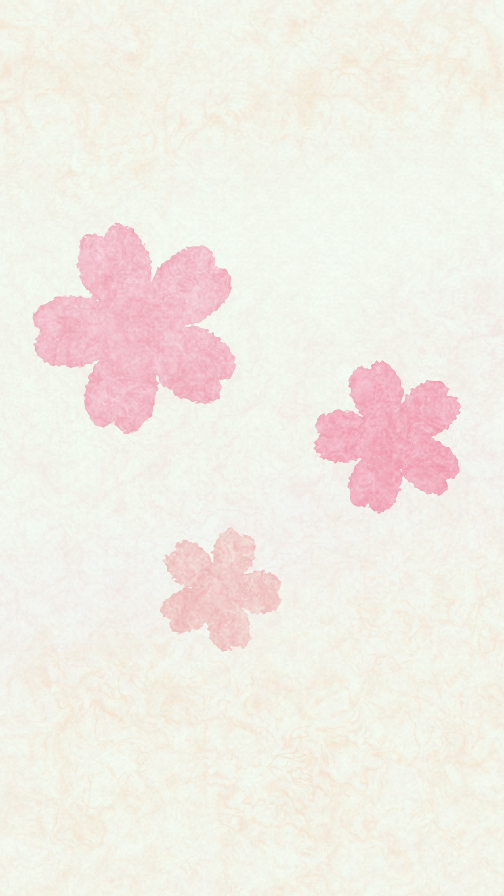
Give the GLSL for this background, as a Shadertoy shader.

```glsl
// Three pink blossoms pressed into pale, fibrous handmade paper.

const vec3 MINT = vec3(0.952, 0.982, 0.946);
const vec3 CREAM = vec3(0.957, 0.966, 0.918);
const vec3 LILAC = vec3(0.952, 0.950, 0.952);
const vec3 PEACH = vec3(0.957, 0.875, 0.785);
const vec3 ROSE_FIBRE = vec3(0.950, 0.875, 0.865);

float hash(vec2 p) {
    return fract(sin(dot(p, vec2(127.1, 311.7))) * 43758.5453);
}

float noise(vec2 p) {
    vec2 i = floor(p), f = fract(p);
    f = f * f * (3.0 - 2.0 * f);
    return mix(mix(hash(i), hash(i + vec2(1, 0)), f.x),
               mix(hash(i + vec2(0, 1)), hash(i + vec2(1, 1)), f.x), f.y);
}

float fbm(vec2 p) {
    float sum = 0.0, amp = 0.5;
    for (int i = 0; i < 4; i++) {
        sum += amp * noise(p);
        p = mat2(1.6, 1.2, -1.2, 1.6) * p + 7.3;
        amp *= 0.5;
    }
    return sum / 0.9375;
}

// Crisp curled strands: thin contours of warped noise, broken into short
// lengths, the strongest strand winning at each place
float fibres(vec2 p, float seed) {
    float strongest = 0.0;
    vec2 warp = vec2(fbm(p * 16.0 + seed), fbm(p * 16.0 + seed + 31.0)) - 0.5;
    vec2 q = (p + 0.09 * warp) * 13.0 + seed;
    for (int i = 0; i < 5; i++) {
        float line = exp(-abs(noise(q) - 0.5) * 13.0);
        float length01 = smoothstep(0.25, 0.70, noise(q * 0.8 + 43.0));
        strongest = max(strongest, line * length01);
        q = mat2(1.25, 0.85, -0.85, 1.25) * q + 17.0;
    }
    return strongest;
}

// Soft round patch, 1 at its centre
float patchAt(vec2 p, vec2 centre, vec2 size) {
    vec2 q = (p - centre) / size;
    return exp(-dot(q, q));
}

// Signed distance to a five-petalled blossom with notched tips
float blossom(vec2 p, float radius, float angle) {
    const float SECTOR = 1.2566;
    const vec2 AXES = vec2(0.365, 0.21);
    p /= radius;
    float a = mod(atan(p.y, p.x) - angle + 0.5 * SECTOR, SECTOR) - 0.5 * SECTOR;
    vec2 lobe = length(p) * vec2(cos(a), abs(sin(a))) - vec2(0.64, 0.13);
    float k = length(lobe / AXES);
    float petal = k * (k - 1.0) / max(length(lobe / (AXES * AXES)), 0.001);
    return min(petal, length(p) - 0.46) * radius;
}

// Washes of colour and strands that thicken in certain areas
vec3 paper(vec2 p) {
    float drift = fbm(p * 5.0) - 0.5;
    float top = smoothstep(1.26, 1.52, p.y + 0.25 * drift - 0.12 * p.x);
    float bottom = 1.0 - smoothstep(0.30, 0.62, p.y + 0.25 * drift - 0.25 * p.x);
    float across = (p.y - 0.56 - 0.27 * p.x + 0.12 * drift) / 0.16;
    float band = exp(-across * across);
    float side = patchAt(p, vec2(0.96, 1.13), vec2(0.18, 0.16));
    float middle = patchAt(p, vec2(0.45, 0.88), vec2(0.45, 0.22));
    float clear = patchAt(p, vec2(0.68, 1.32), vec2(0.28, 0.13));
    float warm = max(top, bottom);
    float cool = clamp(band + 0.6 * side, 0.0, 1.0);

    vec3 colour = mix(MINT, CREAM, 0.45 * warm + 0.2 * middle);
    colour = mix(colour, LILAC, 0.65 * cool);

    float accent = patchAt(p, vec2(0.23, 1.43), vec2(0.14, 0.08))
                 + patchAt(p, vec2(0.85, 1.68), vec2(0.16, 0.08))
                 + patchAt(p, vec2(0.18, 0.39), vec2(0.14, 0.08))
                 + patchAt(p, vec2(0.57, 0.25), vec2(0.12, 0.13));
    float clump = smoothstep(0.35, 0.65, fbm(p * 8.0 + 4.0));
    float presence = 1.0 - 0.6 * clear;
    float warmGain = 0.16 + warm * (0.22 + 0.28 * clump) + 0.22 * accent;
    float roseGain = 0.30 + 0.12 * cool + 0.25 * side + 0.22 * middle;
    colour = mix(colour, PEACH, min(fibres(p, 3.0) * warmGain * presence, 0.8));
    colour = mix(colour, ROSE_FIBRE, min(fibres(p, 57.0) * roseGain * presence, 0.8));

    // Pale hairs lying over the tinted ones
    return mix(colour, MINT, 0.45 * fibres(p * 1.3, 91.0));
}

// Lays one crinkled blossom with a ragged rim over the paper
vec3 layBlossom(vec3 under, vec2 p, vec2 centre, float radius, float angle, vec3 tint, float blur) {
    float ragged = 0.008 * (noise(p * 170.0) - 0.5);
    float d = blossom(p - centre, radius, angle) + ragged;
    float crease = fibres(p, centre.x * 40.0);
    float hair = fibres(p * 1.3, centre.y * 70.0);
    float mottle = fbm(p * 11.0 + 20.0) - 0.5;
    float grain = noise(p * 210.0) - 0.5;
    float rim = exp(-abs(d) / 0.004);
    float shade = 0.07 * (hair - crease) + 0.07 * mottle + 0.07 * grain - 0.03 * rim;
    vec3 colour = tint + shade * vec3(0.12, 1.0, 0.85);
    return mix(under, colour, 0.98 * (1.0 - smoothstep(-blur, blur, d)));
}

void mainImage(out vec4 fragColor, in vec2 fragCoord) {
    vec2 p = fragCoord / iResolution.x;
    float blur = 0.6 / iResolution.x;
    vec3 colour = paper(p);

    colour = layBlossom(colour, p, vec2(0.275, 1.127), 0.207, 0.68, vec3(0.950, 0.740, 0.788), blur);
    colour = layBlossom(colour, p, vec2(0.775, 0.911), 0.150, 0.62, vec3(0.950, 0.690, 0.752), blur);
    colour = layBlossom(colour, p, vec2(0.435, 0.608), 0.122, -0.06, vec3(0.945, 0.815, 0.800), blur);

    // Fine paper grain
    colour += 0.022 * (noise(p * 240.0) - 0.5);
    fragColor = vec4(clamp(colour, 0.0, 1.0), 1.0);
}
```
